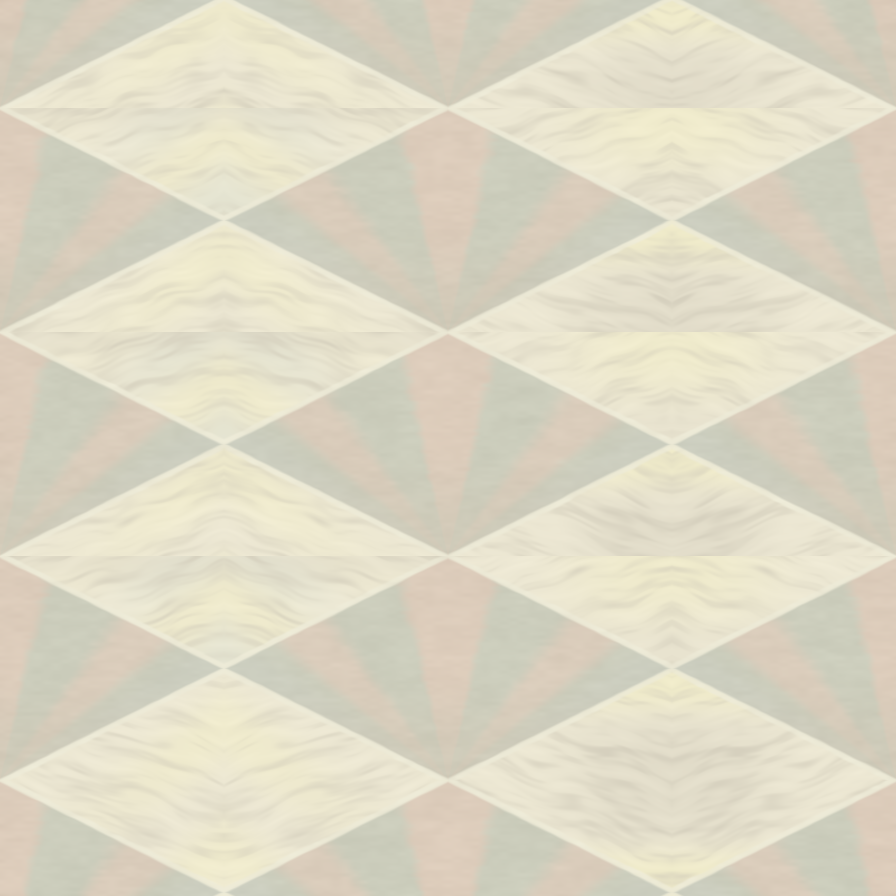
A three.js fragment shader for this pattern:

```glsl
// Pale wood-grain diamonds with cream outlines, alternating with dusty pink and sage fan diamonds.
varying vec2 vUv;

const vec2 REPEATS = vec2(2.0, 4.0);
const float ROW_SHIFT = 0.016;
const float LINE_HALF = 0.0031;
const float SOFT = 0.0018;

const vec3 CREAM = vec3(0.922, 0.902, 0.822);
const vec3 YELLOW = vec3(0.938, 0.920, 0.780);
const vec3 SHADE = vec3(0.858, 0.836, 0.765);
const vec3 MIST = vec3(0.872, 0.880, 0.812);
const vec3 OUTLINE = vec3(0.930, 0.920, 0.845);
const vec3 PINK = vec3(0.864, 0.800, 0.732);
const vec3 SAGE = vec3(0.798, 0.803, 0.736);
const vec3 STONE = vec3(0.812, 0.790, 0.720);

float hash(vec2 id) {
  vec3 h = fract(id.xyx * vec3(0.1031, 0.1030, 0.0973));
  h += dot(h, h.yzx + 33.33);
  return fract((h.x + h.y) * h.z);
}

// Value noise from -1 to 1 that wraps after the given number of cells.
float noise(vec2 x, vec2 period) {
  vec2 i = mod(floor(x), period);
  vec2 j = mod(i + 1.0, period);
  vec2 f = fract(x);
  f = f * f * (3.0 - 2.0 * f);
  float low = mix(hash(i), hash(vec2(j.x, i.y)), f.x);
  float high = mix(hash(vec2(i.x, j.y)), hash(j), f.x);
  return 2.0 * mix(low, high, f.y) - 1.0;
}

// Soft step across an edge, with the width given by the caller.
float edge(float at, float width, float x) {
  return smoothstep(at - width, at + width, x);
}

// Short, bent fibres that run along the given slope.
float grain(vec2 q, float slope, float seed) {
  float bend = 0.012 * sin(q.x * 17.0 + q.y * 6.0 + seed * 4.0)
             + 0.008 * sin(q.x * 43.0 - q.y * 11.0 + seed * 9.0);
  vec2 along = vec2(q.x, q.y + slope * q.x + bend) + 3.0 + floor(seed * 10.0);
  float sum = 0.0;
  float size = 1.0;
  for (int i = 0; i < 3; i++) {
    sum += noise(along * vec2(9.0, 23.0) * size, vec2(997.0)) / sqrt(size);
    size *= 1.7;
  }
  return sum / 1.4;
}

// Cloth threads, longer across than up.
float cloth(vec2 uv) {
  float sum = 0.0;
  vec2 count = vec2(24.0, 64.0);
  for (int i = 0; i < 3; i++) {
    sum += noise(uv * count, count);
    count *= 2.0;
  }
  return sum / 2.0;
}

// Mirrored grain diamond; q is centred, id holds its column and row.
vec3 grainDiamond(vec2 q, vec2 id) {
  float seed = 1.0 + 5.0 * hash(id + 1.0);
  float right = id.x;
  float split = step(0.5, id.y);
  float upper = step(0.0, q.y);
  vec2 m = vec2(abs(q.x), q.y);

  float core = 1.0 - smoothstep(0.03, 0.36, m.x);
  float middle = 1.0 - smoothstep(0.08, 0.42, abs(q.y));
  float tip = smoothstep(0.22, 0.42, abs(q.y));
  float blotch = 0.5 + 0.5 * sin(m.x * 15.0 + q.y * 11.0 + seed * 7.0);

  // Most rows are cut at half height; the lowest row runs through.
  float top = mix(1.0, upper, split);
  float below = split * (1.0 - upper);
  float grey = mix(0.4 * below * (1.0 - smoothstep(0.0, 0.16, -q.y)),
                   0.65 * core * middle * top + 0.2 * below * tip, right);
  float warm = mix(0.6 * blotch * (0.25 + 0.75 * core),
                   0.8 * tip * top + 0.65 * below * core * middle, right);
  float cool = below * (1.0 - right) * core * (1.0 - blotch);

  float slope = mix(-0.6, 0.6, split * (1.0 - right * upper));
  float streak = grain(m, slope, seed + 2.0 * below);
  vec3 col = mix(CREAM, YELLOW, warm);
  col = mix(col, MIST, 0.6 * cool);
  col = mix(col, SHADE, clamp(grey + 0.5 * max(-streak, 0.0), 0.0, 1.0));
  return col + 0.017 * streak;
}

// Fan of rays that opens upward from the lower tip; q is centred.
vec3 fanDiamond(vec2 q, float weave) {
  vec2 ray = vec2(abs(q.x), q.y + 0.5) / REPEATS;
  float slope = ray.x / max(ray.y, 0.004) + 0.03 * weave;
  float centre = 1.0 - edge(0.23, 0.05, slope);
  float side = edge(0.74, 0.11, slope) * (1.0 - edge(1.24, 0.13, slope));
  vec3 col = mix(SAGE, PINK, max(centre, 0.85 * side));
  col = mix(col, SAGE + vec3(0.0, 0.004, 0.02), 0.6 * edge(1.5, 0.2, slope));
  float fade = 1.0 - smoothstep(0.0, 0.13, ray.y);
  return mix(col, STONE, 0.8 * fade) + 0.014 * weave;
}

void main() {
  vec2 p = vUv * REPEATS - vec2(0.0, ROW_SHIFT);
  vec2 id = mod(floor(p), REPEATS);
  vec2 q = fract(p) - 0.5;
  vec2 fan = fract(p + 0.5) - 0.5;

  // Signed distance to the diamond edge in canvas units, slightly frayed.
  float weave = cloth(vUv);
  float dist = (abs(q.x) + abs(q.y) - 0.5) / length(REPEATS) + 0.0008 * weave;

  vec3 col = mix(grainDiamond(q, id), fanDiamond(fan, weave), edge(0.0, SOFT, dist));
  float line = 1.0 - edge(LINE_HALF, SOFT, abs(dist + 0.5 * LINE_HALF));
  col = mix(col, OUTLINE + 0.008 * weave, (0.8 + 0.15 * weave) * line);
  gl_FragColor = vec4(col, 1.0);
}
```
